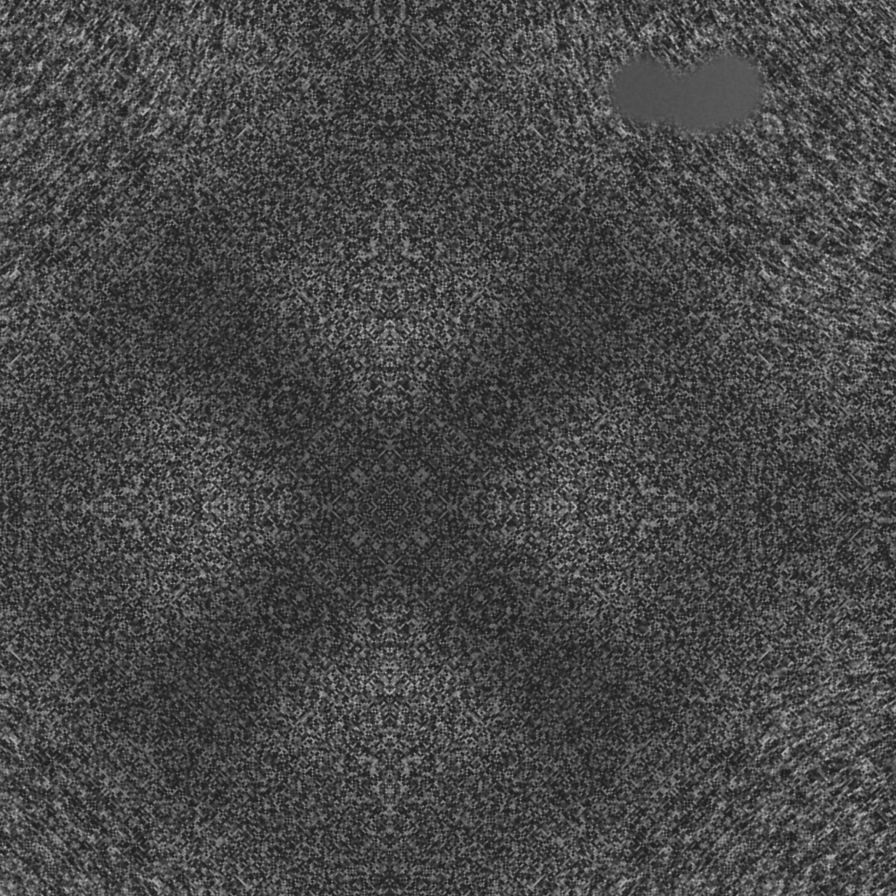
This pattern is drawn by a Shadertoy shader. Its source:

```glsl
// A mirrored field of fine grey grain around an off-centre cross.
// Envelopes brighten four wedge lobes and the corners, hyperbolic streaks
// comb the corners, and one soft lobed grey patch lies on top.

const vec2 CENTRE = vec2(0.435, 0.434);
const vec2 GRAIN_CELLS = vec2(307.0, 283.0);

float hash(vec2 cell) {
    vec3 h = fract(cell.xyx * vec3(0.1031, 0.1030, 0.0973));
    h += dot(h, h.yzx + 33.33);
    return fract((h.x + h.y) * h.z);
}

float valueNoise(vec2 p) {
    vec2 cell = floor(p);
    vec2 f = fract(p);
    f = f * f * (3.0 - 2.0 * f);
    float low = mix(hash(cell), hash(cell + vec2(1.0, 0.0)), f.x);
    float high = mix(hash(cell + vec2(0.0, 1.0)), hash(cell + 1.0), f.x);
    return mix(low, high, f.y);
}

float bell(float x, float middle, float width) {
    float t = (x - middle) / width;
    return exp(-t * t);
}

float smoothUnion(float a, float b, float k) {
    float h = max(k - abs(a - b), 0.0) / k;
    return min(a, b) - 0.25 * h * h * k;
}

// Four wedges on the axes, pointing inwards between the dark diagonals.
float lobeEnvelope(vec2 folded) {
    float wedge = smoothstep(0.05, 0.15, folded.x - folded.y);
    float reach = folded.x + 0.4 * folded.y;
    float fade = 1.0 - smoothstep(0.22, 0.42, reach);
    return wedge * fade;
}

// Bright outer corners, fading towards the axes.
float cornerEnvelope(vec2 folded) {
    float reach = smoothstep(0.36, 0.54, length(folded));
    return reach * smoothstep(0.02, 0.24, folded.y);
}

// Quiet ground: darkest at the centre, on the diagonals and the axis ends.
float groundEnvelope(vec2 folded) {
    float outside = smoothstep(0.28, 0.50, length(folded));
    float offDiagonal = smoothstep(0.03, 0.20, folded.x - folded.y);
    float axisEnd = bell(folded.x, 0.49, 0.07) * bell(folded.y, 0.03, 0.07);
    return 0.12 + 0.27 * outside + 0.12 * offDiagonal - 0.16 * axisEnd;
}

// Noise stretched along the curves x * y = constant.
float hyperbolicStreaks(vec2 p) {
    vec2 curve = vec2(p.x * p.y * 540.0, (p.x * p.x - p.y * p.y) * 75.0);
    return valueNoise(curve + 40.0);
}

// Crossed diagonal threads that give the lobes their woven look.
float diagonalWeave(vec2 turned) {
    float rising = valueNoise(turned * vec2(210.0, 90.0));
    float falling = valueNoise(turned * vec2(90.0, 210.0) + 17.0);
    return 0.5 * (rising + falling);
}

float discDistance(vec2 p, vec2 middle, float radius) {
    return length(p - middle) - radius;
}

float patchDistance(vec2 uv) {
    float left = discDistance(uv, vec2(0.718, 0.899), 0.040);
    float low = discDistance(uv, vec2(0.778, 0.885), 0.037);
    float right = discDistance(uv, vec2(0.812, 0.900), 0.043);
    return smoothUnion(smoothUnion(left, low, 0.03), right, 0.02);
}

void mainImage(out vec4 fragColor, in vec2 fragCoord) {
    vec2 uv = fragCoord / iResolution.xy;
    vec2 mirrored = abs(uv - CENTRE);
    vec2 folded = vec2(max(mirrored.x, mirrored.y), min(mirrored.x, mirrored.y));
    vec2 turned = vec2(folded.x + folded.y, folded.x - folded.y) + 1.0;

    // Brightness envelopes
    float lobes = lobeEnvelope(folded);
    float corners = cornerEnvelope(folded);
    float energy = groundEnvelope(folded) + 0.55 * lobes + 0.32 * corners;

    // Grain, weave and streaks
    float grain = valueNoise(turned * GRAIN_CELLS);
    float weave = mix(grain, diagonalWeave(turned), 0.28 * lobes);
    float combed = mix(weave, hyperbolicStreaks(folded), 0.45 * corners);
    float contrast = 1.0 + 0.3 * max(lobes, corners);
    float level = clamp(0.5 + (combed - 0.5) * contrast, 0.0, 1.0);
    float grey = 0.125 + pow(level, 1.7) * mix(0.28, 0.63, energy);

    // Smooth patch
    float patchGrey = 0.31 + 0.03 * smoothstep(0.70, 0.84, uv.x);
    patchGrey += 0.03 * (grain - 0.5);
    float cover = 1.0 - smoothstep(-0.014, 0.010, patchDistance(uv));
    grey = mix(grey, patchGrey, cover);

    fragColor = vec4(vec3(grey), 1.0);
}
```
